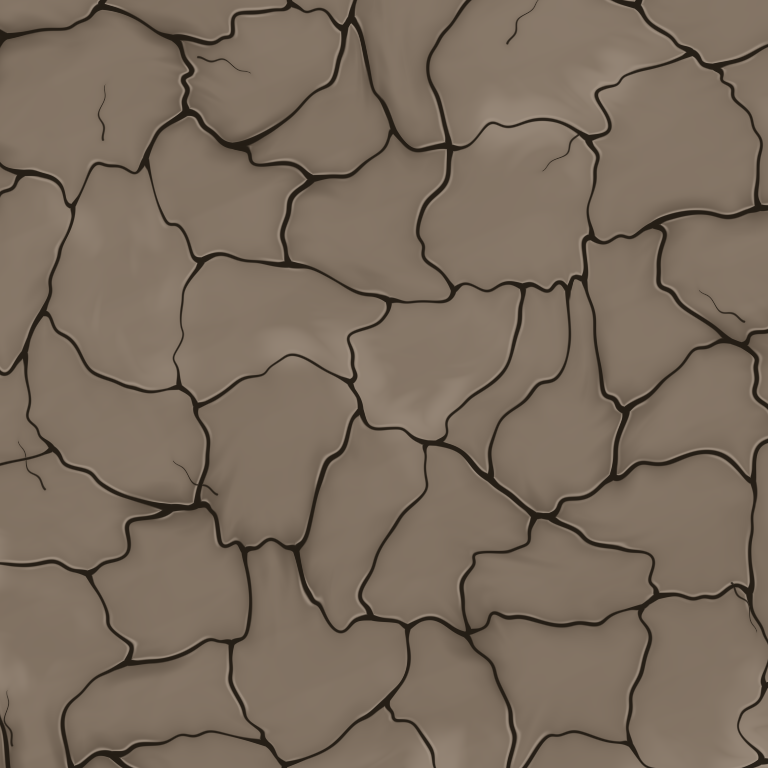
Reproduce this texture procedurally as a Shadertoy shader.

```glsl
// Hand-painted cracked brown stone: inked cracks, pale chipped rims, soft brush dabs.

const vec3 STONE = vec3(0.530, 0.470, 0.409);
const vec3 SHADE = vec3(0.470, 0.410, 0.350);
const vec3 DEEP  = vec3(0.340, 0.290, 0.240);
const vec3 PALE  = vec3(0.630, 0.570, 0.510);
const vec3 INK   = vec3(0.125, 0.100, 0.070);

const float PLATES      = 5.7;     // plates across the canvas
const float JITTER      = 0.85;    // irregularity of plate centres
const float WARP_SIZE   = 0.031;   // bend of the cracks
const float WARP_FREQ   = 13.0;
const float CRACK_WIDTH = 0.0021;  // half width
const float SHADOW_SIZE = 0.010;
const float RIM_OFFSET  = 0.0042;
const float SPUR_GRID   = 4.0;
const float SPUR_CHANCE = 0.45;
const float DAB_ANGLE   = 0.85;

vec2 hash2(vec2 p) {
    vec3 q = fract(p.xyx * vec3(0.1031, 0.1030, 0.0973));
    q += dot(q, q.yzx + 33.33);
    return fract((q.xx + q.yz) * q.zy);
}

mat2 rotation(float a) {
    return mat2(cos(a), sin(a), -sin(a), cos(a));
}

// Layered sines, roughly -1 to 1
float mottle(vec2 p) {
    float sum = 0.0, amp = 0.5;
    for (int i = 0; i < 4; i++) {
        p = rotation(1.1) * p * 1.6 + 1.3;
        sum += amp * sin(p.x + 1.5 * sin(p.y));
        amp *= 0.6;
    }
    return sum;
}

// Successive sine shears bend the plane without folding it
vec2 bend(vec2 p) {
    float amp = WARP_SIZE, freq = WARP_FREQ;
    for (int i = 0; i < 5; i++) {
        float phase = float(i) * 2.3;
        p = rotation(0.9) * p;
        p.x += amp * sin(freq * p.y + phase);
        p.y += amp * sin(freq * 1.13 * p.x + 2.0 * phase);
        freq *= 1.8;
        amp *= 0.5;
    }
    return p;
}

vec2 plateCentre(vec2 cell) {
    return cell + 0.5 + JITTER * (hash2(cell + 57.0) - 0.5);
}

// Distances to the nearest two plate borders (xy), inward direction (zw)
vec4 plateBorders(vec2 p) {
    const float STEP = 0.0005;
    vec2 bent = bend(p);
    vec2 slopeX = (bend(p + vec2(STEP, 0.0)) - bent) / STEP;
    vec2 slopeY = (bend(p + vec2(0.0, STEP)) - bent) / STEP;
    vec2 q = bent * PLATES, base = floor(q), home = base, toHome = vec2(9.0);
    for (int j = -1; j <= 1; j++)
    for (int i = -1; i <= 1; i++) {
        vec2 cell = base + vec2(i, j);
        vec2 r = plateCentre(cell) - q;
        if (dot(r, r) < dot(toHome, toHome)) { toHome = r; home = cell; }
    }
    vec4 border = vec4(9.0, 9.0, 0.0, 1.0);
    for (int j = -2; j <= 2; j++)
    for (int i = -2; i <= 2; i++) {
        if (i == 0 && j == 0) continue;
        vec2 r = plateCentre(home + vec2(i, j)) - q;
        vec2 n = normalize(r - toHome);
        vec2 grad = vec2(dot(slopeX, n), dot(slopeY, n));
        float d = dot(0.5 * (r + toHome), n) / (PLATES * length(grad));
        if (d < border.x) border = vec4(d, border.x, -normalize(grad));
        else border.y = min(border.y, d);
    }
    return border;
}

// Short hooked hairline cracks: distance to a tapering stroke
float spurs(vec2 p) {
    vec2 q = p * SPUR_GRID, base = floor(q);
    float nearest = 9.0;
    for (int j = -1; j <= 1; j++)
    for (int i = -1; i <= 1; i++) {
        vec2 cell = base + vec2(i, j);
        vec2 h = hash2(cell + 19.0);
        if (h.x > SPUR_CHANCE) continue;
        vec2 r = rotation(h.y * 6.283) * (q - cell - hash2(cell + 83.0));
        r.y += 1.6 * r.x * r.x + 0.012 * sin(r.x * 45.0);
        float along = clamp(r.x, -0.03, 0.24);
        nearest = min(nearest, length(r - vec2(along, 0.0)) + 0.02 * max(along, 0.0));
    }
    return nearest / SPUR_GRID;
}

// Overlapping soft-edged brush dabs, tone about -0.5 to 0.5
float brushDabs(vec2 p) {
    float tone = 0.0;
    for (int layer = 0; layer < 3; layer++) {
        float k = float(layer);
        vec2 q = rotation(-DAB_ANGLE + 0.45 * (k - 1.0)) * p * vec2(4.5, 11.0) * (1.0 + 0.3 * k);
        vec2 base = floor(q);
        for (int j = -1; j <= 1; j++)
        for (int i = -1; i <= 1; i++) {
            vec2 cell = base + vec2(i, j);
            vec2 r = q - cell - hash2(cell + 31.0 * k);
            float cover = smoothstep(0.46, 0.28, length(r * r));
            tone = mix(tone, hash2(cell + 71.0 + k).x - 0.5, 0.45 * cover);
        }
    }
    return tone;
}

void mainImage(out vec4 fragColor, in vec2 fragCoord) {
    vec2 p = fragCoord / iResolution.y;
    float soft = max(0.0011, 0.8 / iResolution.y);
    vec4 border = plateBorders(p);
    float d = border.x, spur = spurs(p);
    float patches = mottle(p * 6.0 + 4.0), fine = mottle(p * 17.0);

    // Painted stone body
    float tone = 0.23 + 0.22 * mottle(p * 2.2 + 9.0) + 0.55 * brushDabs(p);
    vec3 col = mix(STONE, SHADE, tone);

    // Pale worn corners and shadow pooled along the cracks
    float worn = smoothstep(0.05, 0.008, d) * smoothstep(0.3, 0.85, patches);
    col = mix(col, PALE, 0.6 * worn);
    float pooled = exp(-d / SHADOW_SIZE) * clamp(0.4 - 0.5 * patches, 0.05, 0.8);
    pooled += 0.35 * smoothstep(0.04, 0.0, border.y) * smoothstep(0.1, -0.5, patches);
    col = mix(col, DEEP, clamp(pooled + 0.3 * exp(-spur / 0.004), 0.0, 1.0));

    // Broken light rim beside the crack
    float facing = dot(border.zw, normalize(vec2(-0.5, 0.8)));
    float rim = exp(-pow((d - RIM_OFFSET - 0.001 * fine) / 0.0017, 2.0));
    col = mix(col, PALE, 0.85 * rim * smoothstep(-0.15, 0.55, 0.7 * fine + 0.3 * facing));

    // Inked cracks, thicker where plates meet
    float width = CRACK_WIDTH * (1.0 + 0.4 * fine - 0.3 * patches);
    width += 0.0022 * smoothstep(0.016, 0.0, border.y);
    float ink = smoothstep(width + soft, width - soft, d);
    ink = max(ink, 0.9 * smoothstep(0.0014 + soft, 0.0014 - soft, spur));
    col = mix(col, INK, 0.94 * ink);

    fragColor = vec4(col, 1.0);
}
```
